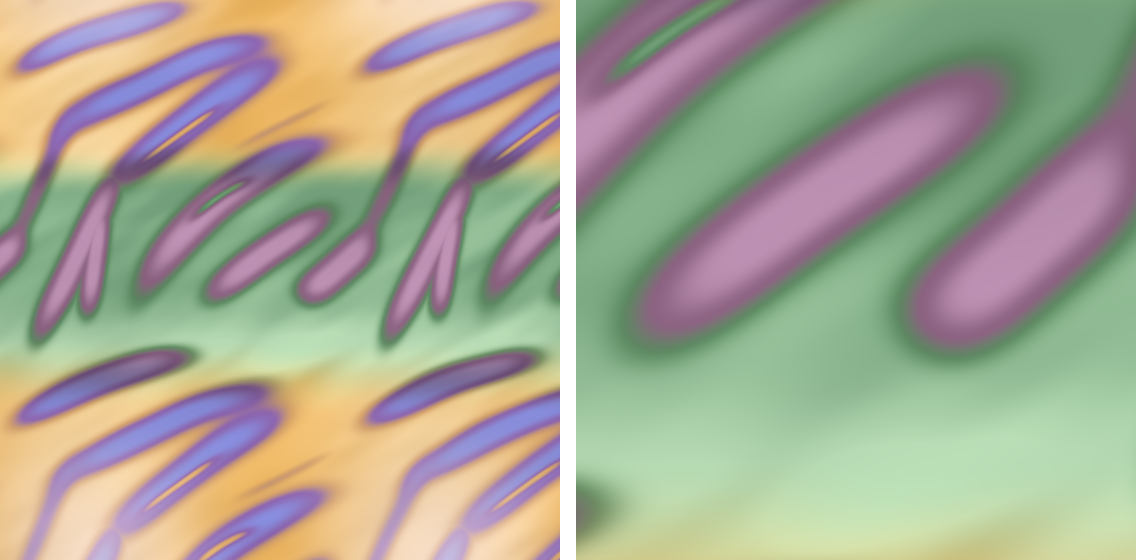
Left: the whole. Right: its middle third, enlarged.
Reproduce this background procedurally as a three.js fragment shader.

```glsl
// Soft marbled background: a tile of tapered, bent brush strokes repeats 1.6 times
// across and up. The strokes add up to one smooth field, which is coloured by a
// palette that drifts with height from amber and blue to green and plum and back.
varying vec2 vUv;

const float REPEATS = 1.6;
const float TAU = 6.2831853;

float hash(vec2 p) {
  vec3 q = fract(p.xyx * vec3(0.1031, 0.1030, 0.0973));
  q += dot(q, q.yzx + 33.33);
  return fract((q.x + q.y) * q.z);
}

float noise(vec2 p) {
  vec2 i = floor(p);
  vec2 f = fract(p);
  f = f * f * (3.0 - 2.0 * f);
  float low = mix(hash(i), hash(i + vec2(1.0, 0.0)), f.x);
  float high = mix(hash(i + vec2(0.0, 1.0)), hash(i + vec2(1.0, 1.0)), f.x);
  return mix(low, high, f.y);
}

// Tapered stroke from a to b, bowed sideways by bend, wrapped to the unit tile
float stroke(vec2 p, vec2 a, vec2 b, float bend, float width) {
  vec2 span = 0.5 * (b - a);
  float reach = length(span);
  vec2 dir = span / reach;
  vec2 d = p - 0.5 * (a + b);
  d -= floor(d + 0.5);
  float along = dot(d, dir) / reach;
  float along2 = along * along;
  float across = (dot(d, vec2(-dir.y, dir.x)) - bend * (1.0 - along2)) / width;
  return exp(-across * across - 1.2 * along2 * along2);
}

// All strokes of one tile: high inside the strokes, zero between them
float strokeField(vec2 p) {
  // long arcs
  float h = stroke(p, vec2(0.05, 0.40), vec2(0.53, 0.58), 0.020, 0.036);
  h += stroke(p, vec2(0.18, 0.235), vec2(0.76, 0.485), 0.025, 0.040);
  h += stroke(p, vec2(0.32, 0.08), vec2(0.80, 0.42), 0.015, 0.046);
  h += stroke(p, vec2(0.405, 0.767), vec2(0.93, 1.194), 0.062, 0.047);
  // forked spike
  h = max(h, stroke(p, vec2(0.11, 0.635), vec2(0.335, 1.10), 0.0, 0.036));
  h = max(h, stroke(p, vec2(0.25, 0.70), vec2(0.295, 1.02), 0.0, 0.030));
  // short blobs
  h += stroke(p, vec2(0.595, 0.757), vec2(0.94, 0.995), 0.005, 0.042);
  h += stroke(p, vec2(0.855, 0.746), vec2(1.06, 0.923), -0.010, 0.046);
  // faint tails
  h += 0.42 * stroke(p, vec2(1.03, 0.90), vec2(1.21, 1.277), 0.0, 0.032);
  h += 0.20 * stroke(p, vec2(0.667, 0.173), vec2(0.948, 0.308), 0.0, 0.014);
  // hollow cores
  h -= 0.80 * stroke(p, vec2(0.39, 0.13), vec2(0.635, 0.30), 0.004, 0.013);
  h -= 0.85 * stroke(p, vec2(0.54, 0.965), vec2(0.73, 1.095), 0.010, 0.015);
  return clamp(h, 0.0, 1.0);
}

// Ground, darker rim, stroke edge and stroke heart, blended by field height
vec3 layers(float h, vec3 ground, vec3 rim, vec3 edge, vec3 heart) {
  vec3 c = mix(ground, rim, smoothstep(0.01, 0.22, h));
  c = mix(c, edge, smoothstep(0.15, 0.45, h));
  return mix(c, heart, smoothstep(0.40, 0.95, h));
}

void main() {
  vec2 p = vUv * REPEATS;

  // Slight wobble and streaks that differ from repeat to repeat
  vec2 wobble = vec2(noise(p * 5.0), noise(p * 5.0 + 19.0)) - 0.5;
  vec2 grain = vec2(dot(p, vec2(0.5, -0.85)) * 11.0, dot(p, vec2(0.85, 0.5)) * 3.0);
  float streak = 0.65 * noise(grain) + 0.35 * noise(grain * 2.3 + 7.0);
  float h = strokeField(p + 0.014 * wobble);

  // Slow drifts of hue and paleness
  float y = vUv.y + 0.03 * (streak - 0.5);
  float green = smoothstep(0.26, 0.40, y) * (1.0 - smoothstep(0.65, 0.75, y));
  float side = 0.5 + 0.5 * cos(TAU * (p.x - 0.25));
  float ends = smoothstep(0.30, 0.0, y) + smoothstep(0.84, 1.04, y);
  float pale = ends * side * 0.55;
  float glow = exp(-pow((y - 0.38) / 0.06, 2.0));

  // Grounds
  float light = clamp(0.75 * side + 0.5 * (streak - 0.3), 0.0, 1.0);
  vec3 amber = mix(vec3(0.92, 0.70, 0.36), vec3(0.95, 0.83, 0.62), light);
  float mint = clamp(glow * 0.8 + 0.9 * (streak - 0.35), 0.0, 1.0);
  vec3 leaf = mix(vec3(0.46, 0.64, 0.49), vec3(0.70, 0.84, 0.69), mint);

  // Palettes of the two zones
  vec3 warm = layers(h, amber, vec3(0.82, 0.62, 0.40),
                     vec3(0.54, 0.39, 0.68), vec3(0.52, 0.54, 0.85));
  vec3 cool = layers(h, leaf, vec3(0.35, 0.53, 0.37),
                     vec3(0.54, 0.38, 0.50), vec3(0.73, 0.56, 0.69));
  vec3 color = mix(warm, cool, green);

  // Darker strokes where the zones meet, brighter ground there
  float seam = 4.0 * green * (1.0 - green);
  color *= 1.0 + seam * mix(0.08, -0.24, smoothstep(0.05, 0.5, h));

  color = mix(color, vec3(0.96, 0.89, 0.90), pale);
  color *= 0.96 + 0.09 * streak;
  gl_FragColor = vec4(clamp(color, 0.0, 1.0), 1.0);
}
```
